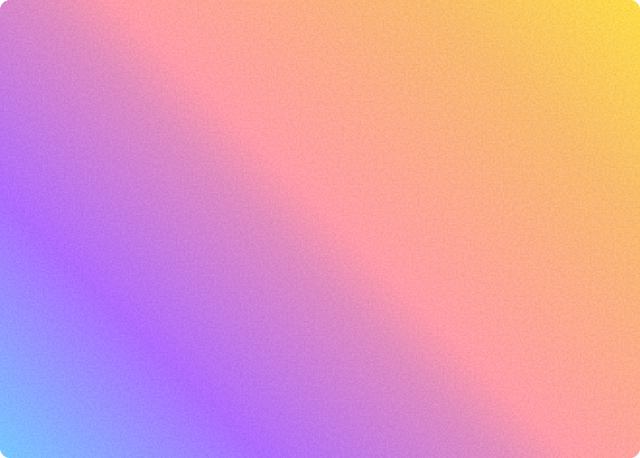
Reproduce this background procedurally as a WebGL 1 fragment shader.

```glsl
precision highp float;

uniform vec2 u_resolution;

vec2 latticeGradient(vec2 cell) {
  vec3 q = fract(vec3(cell.xyx) * vec3(0.1031, 0.1030, 0.0973));
  q += dot(q, q.yzx + 33.33);
  float angle = 6.2832 * fract((q.x + q.y) * q.z);
  return vec2(cos(angle), sin(angle));
}

float gradientNoise(vec2 p) {
  vec2 cell = floor(p);
  vec2 f = fract(p);
  vec2 blend = f * f * f * (f * (f * 6.0 - 15.0) + 10.0);
  vec2 e = vec2(1.0, 0.0);
  float low = mix(dot(latticeGradient(cell), f),
                  dot(latticeGradient(cell + e.xy), f - e.xy), blend.x);
  float high = mix(dot(latticeGradient(cell + e.yx), f - e.yx),
                   dot(latticeGradient(cell + e.xx), f - e.xx), blend.x);
  return mix(low, high, blend.y);
}

float ramp(float from, float to, float t) {
  return clamp((t - from) / (to - from), 0.0, 1.0);
}

// Sky blue through violet, pink and apricot to yellow
vec3 diagonalGradient(float t) {
  vec3 color = mix(vec3(0.46, 0.78, 1.0), vec3(0.68, 0.42, 1.0), ramp(0.0, 0.24, t));
  color = mix(color, vec3(0.88, 0.545, 0.755), ramp(0.24, 0.455, t));
  color = mix(color, vec3(1.0, 0.61, 0.655), ramp(0.455, 0.523, t));
  color = mix(color, vec3(0.973, 0.73, 0.425), ramp(0.523, 0.81, t));
  return mix(color, vec3(0.992, 0.86, 0.28), ramp(0.81, 1.0, t));
}

float roundedBox(vec2 p, vec2 halfSize, float radius) {
  vec2 d = abs(p) - halfSize + radius;
  return length(max(d, 0.0)) + min(max(d.x, d.y), 0.0) - radius;
}

void main() {
  vec2 p = gl_FragCoord.xy / u_resolution.y;
  float aspect = u_resolution.x / u_resolution.y;

  // Gradient rising from the lower left to the upper right
  vec3 color = diagonalGradient((p.x + p.y) / (aspect + 1.0));

  // Fine paper grain with a fainter, coarser layer
  float grain = gradientNoise(p * 237.0) + 0.35 * gradientNoise(p * 109.0 + 17.0);
  color += 0.05 * grain;

  // White outside the rounded corners
  vec2 halfSize = 0.5 * vec2(aspect, 1.0);
  float edge = roundedBox(p - halfSize, halfSize, 0.022);
  float pixel = 1.0 / u_resolution.y;
  color = mix(color, vec3(1.0), smoothstep(-0.5 * pixel, 0.5 * pixel, edge));

  gl_FragColor = vec4(clamp(color, 0.0, 1.0), 1.0);
}
```
